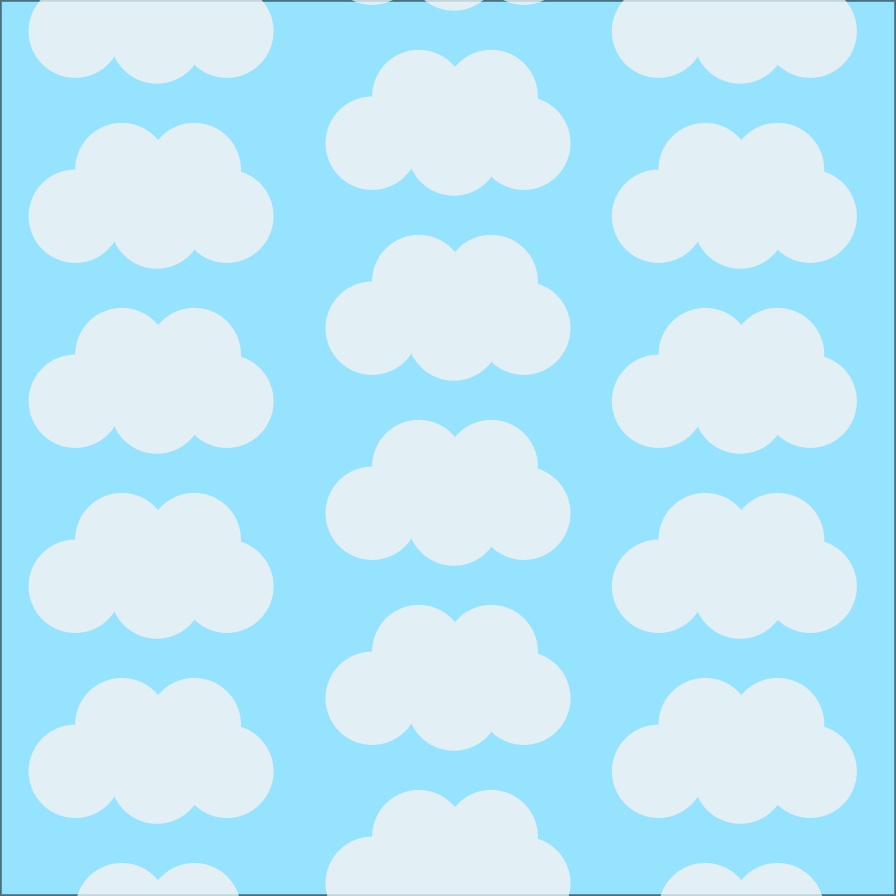
Give the GLSL for this pattern, as a Shadertoy shader.

```glsl
// Flat five-lobed clouds in staggered columns on a light blue sky with a hairline frame.
#define SKY vec3(0.59, 0.89, 1.0)
#define CLOUD vec3(0.885, 0.937, 0.957)
#define FRAME vec3(0.29, 0.44, 0.49)
#define PITCH vec2(0.3255, 0.2065)   // column and row spacing
#define ORIGIN vec2(0.1686, 0.162)   // centre of the first cloud
#define STAGGER vec2(0.0059, -0.125) // shift of every odd column
#define LOBE_RADIUS 0.0521
#define FRAME_WIDTH 0.002
#define CLOUD_OPACITY 0.8            // how far clouds veil the frame

float circle(vec2 p, vec2 centre) {
    return length(p - centre) - LOBE_RADIUS;
}

// Union of two side lobes, two crown lobes and one belly lobe
float cloudDistance(vec2 p) {
    float sides = circle(vec2(abs(p.x), p.y), vec2(0.0846, -0.0228));
    float crown = min(circle(p, vec2(-0.0326, 0.0293)), circle(p, vec2(0.0482, 0.0293)));
    float belly = circle(p, vec2(0.0065, -0.0293));
    return min(sides, min(crown, belly));
}

// Local position inside the nearest cell of the staggered grid
vec2 staggeredCell(vec2 p) {
    p -= ORIGIN;
    float column = floor(p.x / PITCH.x + 0.5);
    p.x -= column * PITCH.x;
    p -= STAGGER * mod(column, 2.0);
    p.y -= PITCH.y * floor(p.y / PITCH.y + 0.5);
    return p;
}

// Antialiased coverage of a signed distance
float coverage(float d, float pixel) {
    return clamp(0.5 - d / pixel, 0.0, 1.0);
}

void mainImage(out vec4 fragColor, in vec2 fragCoord) {
    float pixel = 1.0 / iResolution.y;
    vec2 uv = fragCoord * pixel;
    vec2 size = iResolution.xy * pixel;

    // Sky and clouds
    float cloud = coverage(cloudDistance(staggeredCell(uv)), pixel);
    vec3 color = mix(SKY, CLOUD, cloud);

    // Frame line, veiled where clouds cross it
    vec2 toEdge = min(uv, size - uv);
    float frame = coverage(min(toEdge.x, toEdge.y) - FRAME_WIDTH, pixel);
    color = mix(color, FRAME, frame * (1.0 - CLOUD_OPACITY * cloud));

    fragColor = vec4(color, 1.0);
}
```
